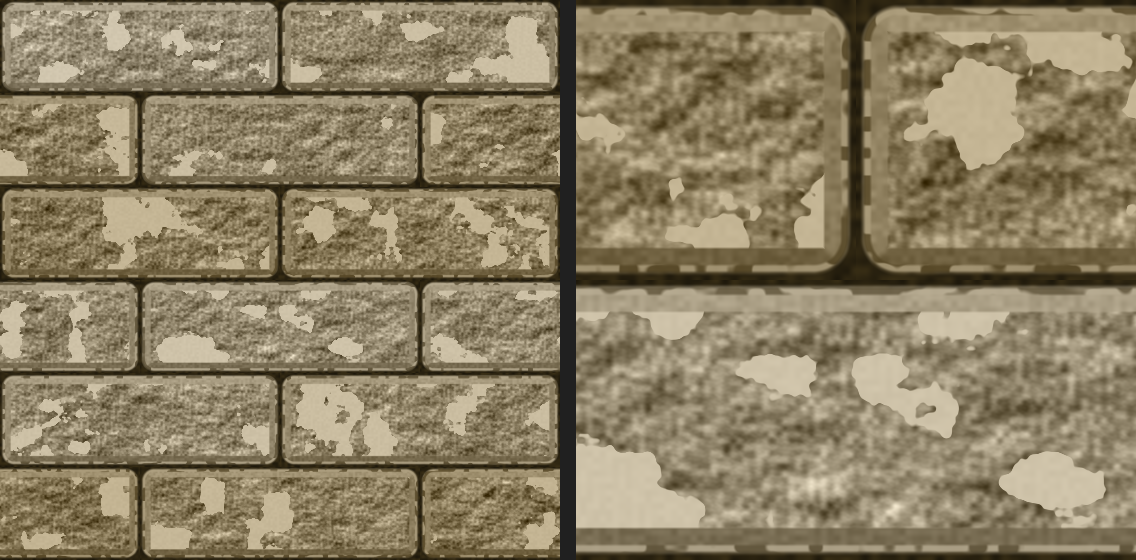
Left: the whole. Right: its middle third, enlarged.
Reproduce this texture procedurally as a WebGL 2 fragment shader.

```glsl
#version 300 es
precision highp float;
// Running-bond wall of bevelled, grainy stone bricks with pale flaked patches.

#define COLUMNS 2.0
#define ROWS 6.0
#define ASPECT 3.0        // brick length over row height
#define GAP 0.022         // half of the joint, in row heights
#define CORNER 0.13       // corner radius
#define BEVEL 0.088       // bevel width
#define PATCH_LEVEL 0.595 // higher means fewer pale patches
#define PATCH_SCALE 2.7
#define GRAIN 0.25
#define RELIEF 0.95

uniform vec2 u_resolution;
out vec4 fragColor;

const vec3 WARMTH = vec3(0.0, 0.05, 0.16); // subtracted from grey to tint it
const vec3 MORTAR = vec3(0.16, 0.13, 0.06);

float hash(vec2 p) {
  return fract(sin(dot(p, vec2(127.1, 311.7))) * 43758.5453);
}

float noise(vec2 p) {
  vec2 i = floor(p), f = fract(p);
  f = f * f * (3.0 - 2.0 * f);
  return mix(mix(hash(i), hash(i + vec2(1, 0)), f.x),
             mix(hash(i + vec2(0, 1)), hash(i + vec2(1, 1)), f.x), f.y);
}

float fbm(vec2 p) {
  float sum = 0.0, amplitude = 0.5;
  for (int i = 0; i < 5; i++) {
    sum += amplitude * noise(p);
    p = p * 2.03 + 7.3;
    amplitude *= 0.5;
  }
  return sum;
}

float roundedBox(vec2 p, vec2 halfSize, float radius) {
  vec2 q = abs(p) - halfSize + radius;
  return length(max(q, 0.0)) + min(max(q.x, q.y), 0.0) - radius;
}

void main() {
  // Brick layout: one unit is one row height
  vec2 p = gl_FragCoord.xy / u_resolution * vec2(COLUMNS * ASPECT, ROWS);
  float pixel = ROWS / u_resolution.y;
  float row = floor(p.y);
  float along = p.x / ASPECT + 0.5 * mod(row + 1.0, 2.0);
  vec2 id = vec2(mod(floor(along), COLUMNS), row);
  vec2 c = vec2((fract(along) - 0.5) * ASPECT, fract(p.y) - 0.5);
  vec2 halfSize = vec2(ASPECT, 1.0) * 0.5 - GAP;
  vec2 q = c + id * vec2(5.3, 3.7) + 11.0; // noise domain of this brick
  float warm = hash(id + 3.1);

  // Rough face, lit from the upper left
  float grain = noise(q * 43.0) - 0.5;
  float relief = fbm(q * vec2(5.0, 7.0)) - fbm((q + vec2(-0.02, 0.03)) * vec2(5.0, 7.0));
  float tone = 0.565 + GRAIN * grain + RELIEF * relief + 0.1 * (noise(q * 2.5) - 0.5);

  // Pale flaked patches
  float flake = fbm(q * PATCH_SCALE + 31.0);
  float patchMask = smoothstep(-0.006, 0.006, flake - PATCH_LEVEL);
  tone = mix(tone, 0.8 + 0.03 * grain, patchMask);

  // Mitred bevel: light on top, brown at the bottom
  vec2 inset = halfSize - abs(c);
  float miter = smoothstep(-0.02, 0.02, inset.x - inset.y);
  float sideTone = c.x < 0.0 ? 0.60 : 0.56;
  float endTone = c.y > 0.0 ? 0.66 : 0.46;
  float bevelTone = mix(sideTone, endTone, miter) + 0.09 * grain;
  float edge = min(inset.x, inset.y) - BEVEL;
  float face = smoothstep(-0.5 * pixel, 0.5 * pixel + 0.008, edge);
  tone = mix(bevelTone, tone, face);

  // Broken light rim close to the joint
  float d = roundedBox(c, halfSize, CORNER);
  float rim = 1.0 - smoothstep(0.006, 0.018 + 0.5 * pixel, abs(d + 0.018));
  float dash = smoothstep(0.35, 0.55, noise(q * 19.0 + 5.0));
  tone = mix(tone, mix(0.36, 0.71, dash), 0.8 * rim);

  // Tint of each brick, then the dark joint
  tone += 0.07 * (0.5 - warm);
  vec3 brick = vec3(tone) - WARMTH * mix(0.75, 1.2, warm);
  vec3 mortar = MORTAR * (0.7 + 0.7 * noise(q * 30.0));
  float joint = smoothstep(-0.014 - 0.5 * pixel, 0.008 + 0.5 * pixel, d);
  fragColor = vec4(clamp(mix(brick, mortar, joint), 0.0, 1.0), 1.0);
}
```
